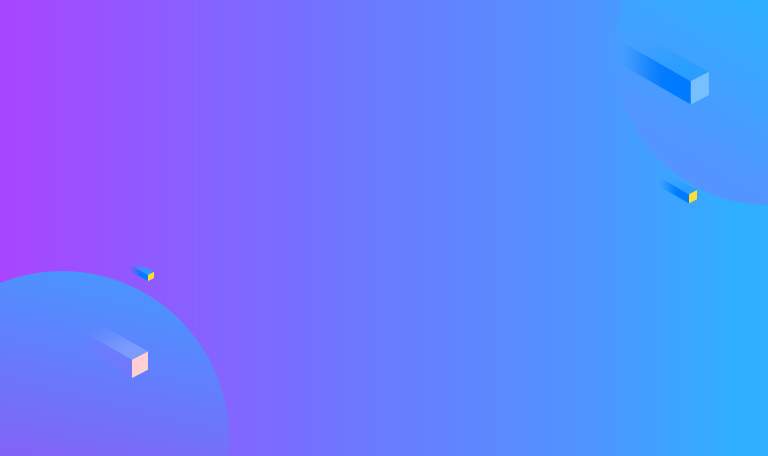
A Shadertoy shader for this background:

```glsl
// Coverage of the parallelogram at corner o with edges a, b; y holds progress along a
vec2 quad(vec2 p, vec2 o, vec2 a, vec2 b, float px) {
    vec2 q = p - o;
    float area = a.x * b.y - a.y * b.x;
    float u = (q.x * b.y - q.y * b.x) / area;
    float v = (a.x * q.y - a.y * q.x) / area;
    float inside = min(min(u, 1.0 - u) / length(b), min(v, 1.0 - v) / length(a)) * abs(area);
    return vec2(clamp(inside / px + 0.5, 0.0, 1.0), clamp(u, 0.0, 1.0));
}

float disc(vec2 p, vec2 center, float radius, float px) {
    return clamp((radius - length(p - center)) / px + 0.5, 0.0, 1.0);
}

// Isometric bar; size = front width, front height, trail length
void bar(inout vec3 col, vec2 p, vec2 corner, vec3 size, vec3 front, vec3 side, vec3 top,
         vec2 opacity, float px) {
    vec2 across = size.x * vec2(1.0, 0.52);
    vec2 down = vec2(0.0, -size.y);
    vec2 back = size.z * vec2(-1.0, 0.57);

    // Trailing faces dissolve toward the back
    vec2 s = quad(p, corner, back, down, px);
    col = mix(col, side, s.x * opacity.x * (1.0 - smoothstep(0.3, 1.1, s.y)));
    vec2 t = quad(p, corner, back, across, px);
    col = mix(col, top, t.x * opacity.y * (1.0 - smoothstep(0.1, 1.0, t.y)));

    col = mix(col, front, quad(p, corner, across, down, px).x);
}

void mainImage(out vec4 fragColor, in vec2 fragCoord) {
    // The canvas is 100 units high
    float px = 100.0 / iResolution.y;
    vec2 p = fragCoord * px;
    float x = fragCoord.x / iResolution.x;

    // Violet to sky sweep
    vec3 violet = vec3(0.66, 0.27, 1.0);
    vec3 periwinkle = vec3(0.41, 0.485, 1.0);
    vec3 azure = vec3(0.32, 0.575, 1.0);
    vec3 sky = vec3(0.18, 0.69, 1.0);
    vec3 col = mix(violet, periwinkle, clamp(x / 0.5, 0.0, 1.0));
    col = mix(col, azure, clamp((x - 0.5) / 0.25, 0.0, 1.0));
    col = mix(col, sky, clamp((x - 0.75) / 0.22, 0.0, 1.0));

    // Upper right disc
    float fade = clamp(((168.4 - p.x) * 0.5 + (100.0 - p.y) * 0.8) / 37.0, 0.0, 1.0);
    vec3 fill = mix(vec3(0.17, 0.69, 1.0), vec3(0.33, 0.58, 1.0), fade);
    col = mix(col, fill, disc(p, vec2(168.4, 88.6), 33.55, px));

    // Lower left disc
    fade = clamp(((35.0 - p.x) * 0.25 + 36.4 - p.y) / 44.0, 0.0, 1.0);
    fill = mix(vec3(0.29, 0.58, 1.0), vec3(0.51, 0.39, 0.97), fade);
    col = mix(col, fill, disc(p, vec2(13.6, 3.95), 36.6, px));

    // Flying bars
    vec3 yellow = vec3(1.0, 0.86, 0.2);
    vec3 deepBlue = vec3(0.0, 0.48, 1.0);
    vec3 brightBlue = vec3(0.16, 0.62, 1.0);
    bar(col, p, vec2(151.5, 82.2), vec3(3.95, 5.1, 14.9),
        vec3(0.47, 0.75, 1.0), deepBlue, brightBlue, vec2(1.0), px);
    bar(col, p, vec2(151.1, 57.4), vec3(1.75, 2.0, 6.4),
        yellow, deepBlue, brightBlue, vec2(1.0), px);
    bar(col, p, vec2(32.45, 39.7), vec3(1.32, 1.35, 3.95),
        yellow, deepBlue, brightBlue, vec2(1.0), px);
    bar(col, p, vec2(28.95, 21.1), vec3(3.5, 4.0, 11.4),
        vec3(1.0, 0.81, 0.83), vec3(0.45, 0.47, 1.0), vec3(0.5, 0.62, 1.0), vec2(0.7, 0.9), px);

    fragColor = vec4(col, 1.0);
}
```
